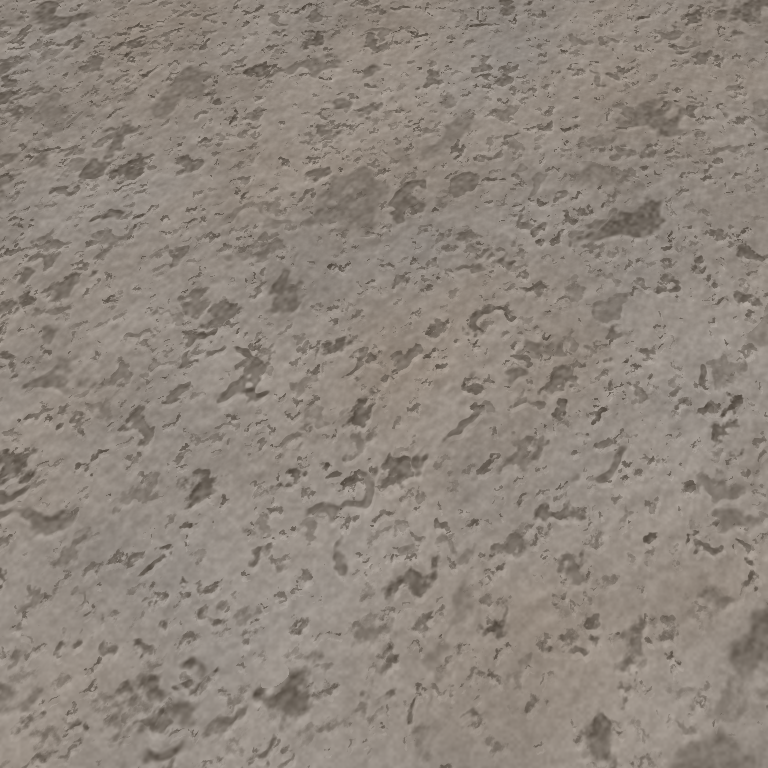
Write a Shadertoy shader that draws this texture.

```glsl
// Weathered stone ground seen at a slant: pale grey-brown crust with dark pits.
// A perspective map feeds three sizes of scattered, noise-warped pits;
// their upper rims are shaded, lower lips lit, and fine grain covers it all.

float hash(vec2 p) {
    vec3 q = fract(p.xyx * 0.1031);
    q += dot(q, q.yzx + 33.33);
    return fract((q.x + q.y) * q.z);
}

float noise(vec2 p) {
    vec2 i = floor(p), f = fract(p);
    f = f * f * (3.0 - 2.0 * f);
    return mix(mix(hash(i), hash(i + vec2(1, 0)), f.x),
               mix(hash(i + vec2(0, 1)), hash(i + vec2(1, 1)), f.x), f.y);
}

float fbm(vec2 p) {
    float sum = 0.0, amp = 0.53;
    for (int i = 0; i < 4; i++) {
        sum += amp * noise(p);
        p = mat2(1.6, 1.2, -1.2, 1.6) * p + 17.3;
        amp *= 0.5;
    }
    return sum;
}

// One layer of ragged pits, one candidate per grid cell.
float pits(vec2 p, float freq, float density, float soft) {
    vec2 q = p * freq + freq * 3.7;
    q += 1.5 * (vec2(fbm(q * 2.1), fbm(q * 2.1 + 37.0)) - 0.5);
    vec2 cell = floor(q);
    float depth = 0.0;
    for (int y = -1; y <= 1; y++)
    for (int x = -1; x <= 1; x++) {
        vec2 id = cell + vec2(x, y);
        if (hash(id + 5.1) > density) continue;
        vec2 centre = id + 0.2 + 0.6 * vec2(hash(id + 11.3), hash(id + 23.7));
        float size = hash(id + 41.9);
        float radius = mix(0.12, 0.38, size * size);
        float d = length((q - centre) * vec2(0.78, 1.05)) / radius;
        float strength = mix(0.35, 1.0, hash(id + 67.2));
        depth = max(depth, strength * (1.0 - smoothstep(1.0 - soft, 1.0 + soft, d)));
    }
    return depth;
}

// Large hollows, medium pits and pinholes together.
float hollows(vec2 p, float crowd, float soft) {
    float large = pits(p, 6.5, 0.42 * crowd, soft);
    float medium = pits(p, 17.0, 0.55 * crowd, soft);
    float small = pits(p, 42.0, 0.5 * crowd, soft);
    return max(large * 0.85, max(medium * 0.9, small * 0.75));
}

void mainImage(out vec4 fragColor, in vec2 fragCoord) {
    vec2 uv = fragCoord / iResolution.y;

    // Ground plane receding upward, sheared so marks rise to the right
    float z = 1.0 / (2.2 - uv.y);
    vec2 ground = vec2((uv.x - 0.5) * 2.1 * z, 4.2 * z);
    ground.y -= 0.3 * ground.x;

    // Pits crowd toward the upper left; focus fades toward the bottom
    float crowd = 0.85 + 0.35 * uv.y - 0.3 * uv.x + 0.7 * (fbm(ground * 3.0) - 0.5);
    float soft = mix(0.65, 0.28, smoothstep(0.0, 0.45, uv.y));
    float hole = hollows(ground, crowd, soft);
    float above = hollows(ground + vec2(-0.002, 0.009), crowd, soft);

    // Crust with broad stains, shallow relief and fine grain
    vec3 color = vec3(0.585, 0.549, 0.514);
    color += 0.10 * (fbm(ground * 7.0 + 9.0) - 0.5);
    color += vec3(-0.012, 0.0, 0.012) * (fbm(ground * 4.0 + 51.0) - 0.5) * 2.0;
    float relief = fbm(ground * 48.0) - fbm(ground * 48.0 + vec2(-0.12, 0.4));
    color += 0.13 * relief * mix(0.5, 1.0, smoothstep(0.0, 0.4, uv.y));

    // Rough dark pit floors, shaded rims and lit lips
    float rough = noise(ground * 130.0) - 0.5;
    color = mix(color, vec3(0.37, 0.338, 0.303), 0.82 * hole);
    color += hole * 0.15 * rough;
    color += 0.07 * clamp(above - hole, -0.8, 0.6);

    float grain = noise(uv * 210.0) + noise(uv * 120.0 + 80.0) - 1.0;
    color += 0.042 * grain;
    color *= mix(1.02, 0.97, uv.y);
    fragColor = vec4(clamp(color, 0.0, 1.0), 1.0);
}
```
